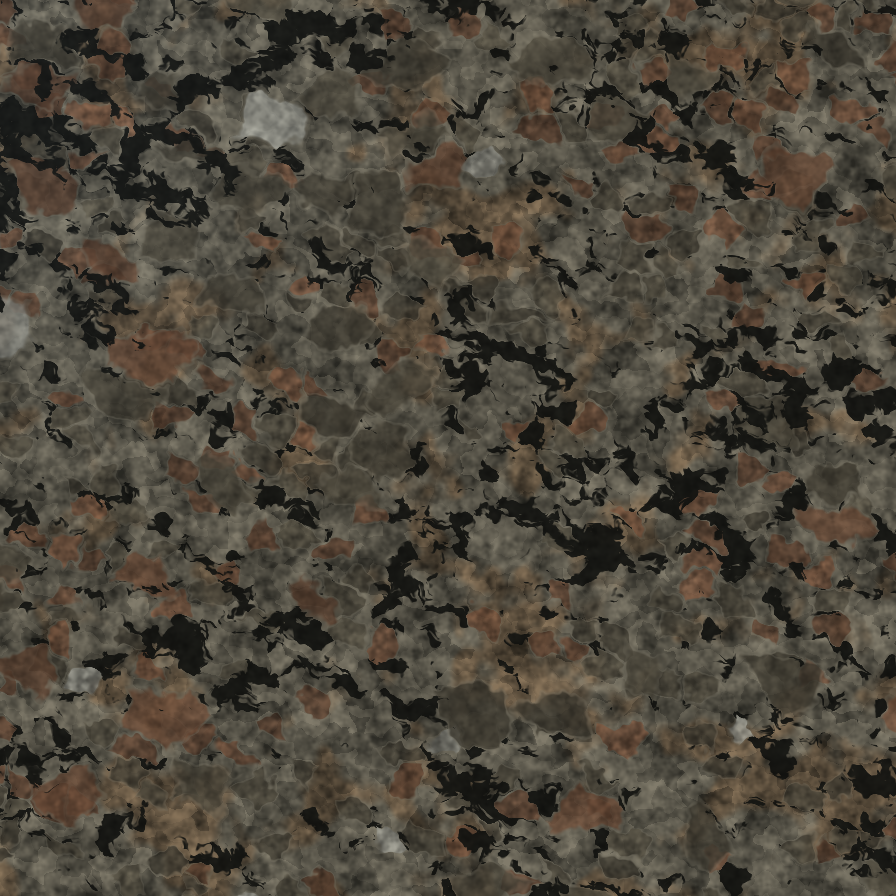
This texture is drawn by a Shadertoy shader. Its source:

```glsl
const vec3 SHADOW_OLIVE = vec3(0.185, 0.18, 0.155);
const vec3 PALE_BEIGE   = vec3(0.475, 0.455, 0.395);
const vec3 SMOKY_BROWN  = vec3(0.25, 0.235, 0.195);
const vec3 RUST         = vec3(0.35, 0.245, 0.18);
const vec3 QUARTZ       = vec3(0.50, 0.50, 0.47);
const vec3 BLACK_MICA   = vec3(0.075, 0.077, 0.066);

vec2 hash22(vec2 p) {
    vec3 q = fract(p.xyx * vec3(0.1031, 0.1030, 0.0973));
    q += dot(q, q.yzx + 33.33);
    return fract((q.xx + q.yz) * q.zy);
}

float valueNoise(vec2 p) {
    vec2 i = floor(p), f = fract(p);
    f = f * f * (3.0 - 2.0 * f);
    float low = mix(hash22(i).x, hash22(i + vec2(1, 0)).x, f.x);
    float high = mix(hash22(i + vec2(0, 1)).x, hash22(i + vec2(1, 1)).x, f.x);
    return mix(low, high, f.y);
}

float fbm(vec2 p, int octaves) {
    float sum = 0.0, weight = 0.5, total = 0.0;
    for (int i = 0; i < octaves; i++) {
        sum += weight * valueNoise(p);
        total += weight;
        weight *= 0.55;
        p = mat2(1.6, 1.2, -1.2, 1.6) * p + 17.3;
    }
    return sum / total;
}

// Returns the gap to the nearest border and the cell's identity.
vec3 voronoi(vec2 p) {
    vec2 base = floor(p), nearestCell = base;
    float nearest = 9.0, second = 9.0;
    for (int y = -1; y <= 1; y++) {
        for (int x = -1; x <= 1; x++) {
            vec2 cell = base + vec2(x, y);
            float d = length(cell + 0.1 + 0.8 * hash22(cell + 50.0) - p);
            if (d < nearest) {
                second = nearest;
                nearest = d;
                nearestCell = cell;
            } else {
                second = min(second, d);
            }
        }
    }
    return vec3(second - nearest, nearestCell);
}

// Rotates along the grain and compresses the cross direction.
vec2 alongGrain(vec2 p, float angle, float stretch) {
    vec2 dir = vec2(cos(angle), sin(angle));
    return vec2(dot(p, dir), stretch * dot(p, vec2(-dir.y, dir.x)));
}

// Blends scattered crystals over the stone; alpha keeps their coverage.
vec4 addCrystals(vec4 stone, vec2 p, float scale, float presence, float rustShare, float texture01) {
    vec3 cell = voronoi(p * scale);
    vec2 pick = hash22(cell.yz + scale);
    float kind = hash22(cell.yz + 2.0 * scale).x;
    float present = step(pick.x, presence);
    float body = present * smoothstep(0.06, 0.20, cell.x);
    float rim = present * smoothstep(0.0, 0.06, cell.x) * (1.0 - smoothstep(0.08, 0.20, cell.x));
    vec3 tint = mix(SMOKY_BROWN, RUST, step(kind, rustShare));
    tint = mix(tint, QUARTZ, step(0.97, kind));
    tint *= (0.85 + 0.35 * pick.y) * (0.6 + 0.8 * texture01);
    vec3 color = mix(stone.rgb, tint, 0.78 * body);
    color = mix(color, PALE_BEIGE * 0.92, 0.3 * rim);
    return vec4(color, max(stone.a, body));
}

void mainImage(out vec4 fragColor, in vec2 fragCoord) {
    vec2 uv = fragCoord / iResolution.y;

    // Ragged borders
    vec2 wobble = vec2(fbm(uv * 42.0, 3), fbm(uv * 42.0 + 71.0, 3)) - 0.5;
    vec2 p = uv + 0.028 * wobble;
    vec2 grain = alongGrain(p, -0.3, 1.35);

    // Mottled feldspar ground
    float mottle = fbm(uv * 38.0 + 9.0, 4);
    float speckle = fbm(uv * 125.0 + 31.0, 2);
    vec3 mosaic = voronoi(grain * 48.0 + 5.0);
    float tone = 0.53 + 1.1 * (mottle - 0.5) + 0.75 * (speckle - 0.5)
               + 0.42 * (hash22(mosaic.yz).x - 0.5);
    vec4 stone = vec4(mix(SHADOW_OLIVE, PALE_BEIGE, clamp(tone, -0.1, 1.1)), 0.0);

    // Warm stains and crystals of two sizes
    float warmth = smoothstep(0.54, 0.72, fbm(uv * 17.0 + 40.0, 3));
    stone.rgb *= mix(vec3(1.0), vec3(1.06, 0.94, 0.84), warmth);
    stone = addCrystals(stone, grain + 3.0, 27.0, 0.30, 0.42, speckle);
    stone = addCrystals(stone, grain + 7.0, 14.0, 0.20, 0.30, mix(speckle, mottle, 0.5));

    // Black mica in clustered, slanting flecks
    vec2 fleck = alongGrain(p, -0.35, 1.5);
    float mica = fbm(fleck * 34.0 + 83.0, 4)
               + 0.35 * (fbm(uv * 7.0 + 22.0, 2) - 0.5)
               + 0.05 * (1.0 - smoothstep(0.0, 0.25, mosaic.x))
               - 0.13 * stone.a;
    float black = smoothstep(0.595, 0.655, mica);
    vec3 color = mix(stone.rgb, BLACK_MICA * (0.75 + 0.5 * speckle), 0.95 * black);

    // Faint cool sheen in the upper left
    float sheen = 1.0 - smoothstep(0.0, 0.6, length(uv - vec2(0.0, 0.9)));
    color += sheen * vec3(0.012, 0.018, 0.025);
    fragColor = vec4(color, 1.0);
}
```
